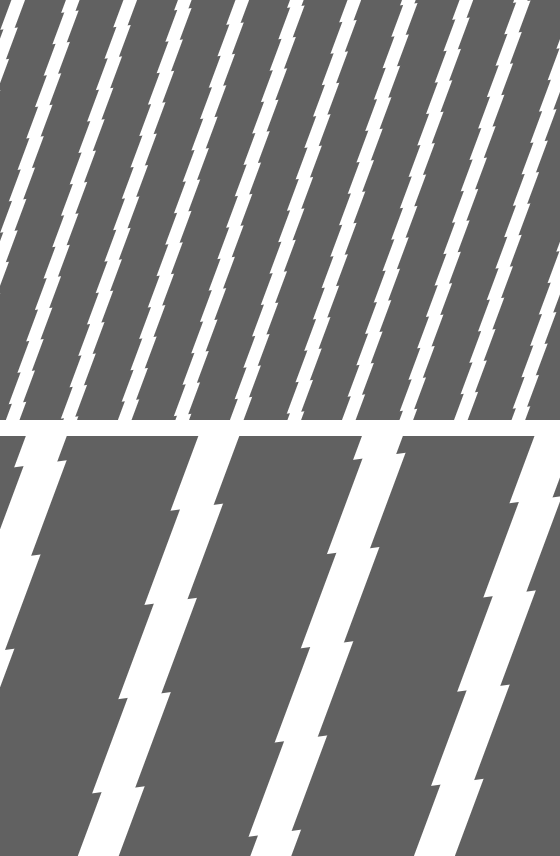
Top, the full canvas; bottom, a detail of the centre.
Write a WebGL 2 fragment shader that draws this pattern.

```glsl
#version 300 es
precision highp float;
// White zigzag-stepped stripes on flat grey, leaning to the right.
// A rotated rectangular grid holds one slanted white bar per cell; the bars
// meet end to end along slanted cuts, so each joint leaves a small notch.

uniform vec2 u_resolution;
out vec4 outColor;

// Share of a pixel covered by a shape at the given signed distance
float coverage(float distanceToEdge, float pixel) {
    return clamp(0.5 - distanceToEdge / pixel, 0.0, 1.0);
}

// One bar: a parallelogram centred on q, with leaning sides and slanted ends
float bar(vec2 q, float barLength, float pixel) {
    float side = abs(q.x + 0.086 * q.y) - 0.01528;
    float end = abs(q.y + 0.4286 * q.x) - 0.5 * barLength;
    return coverage(side / length(vec2(1.0, 0.086)), pixel)
         * coverage(end / length(vec2(1.0, 0.4286)), pixel);
}

void main() {
    // Canvas height is one unit
    float pixel = 1.0 / u_resolution.y;
    vec2 p = gl_FragCoord.xy * pixel - vec2(0.5799, 0.5354);

    // Grid axes: x across the stripes, y down along them
    float tilt = radians(15.5);
    vec2 across = vec2(cos(tilt), -sin(tilt));
    vec2 along = vec2(-sin(tilt), -cos(tilt));
    vec2 q = vec2(dot(p, across), dot(p, along));

    // Fold to the nearest stripe
    float stripeSpacing = 0.1288;
    q.x -= stripeSpacing * round(q.x / stripeSpacing);

    // Add neighbouring bars, so their shared ends join without a seam
    float barLength = 0.0776;
    float nearest = floor(q.y / barLength);
    float white = 0.0;
    for (int i = -1; i <= 1; i++) {
        float middle = (nearest + float(i) + 0.5) * barLength;
        white += bar(q - vec2(0.0, middle), barLength, pixel);
    }

    vec3 grey = vec3(0.38);
    outColor = vec4(mix(grey, vec3(1.0), min(white, 1.0)), 1.0);
}
```
